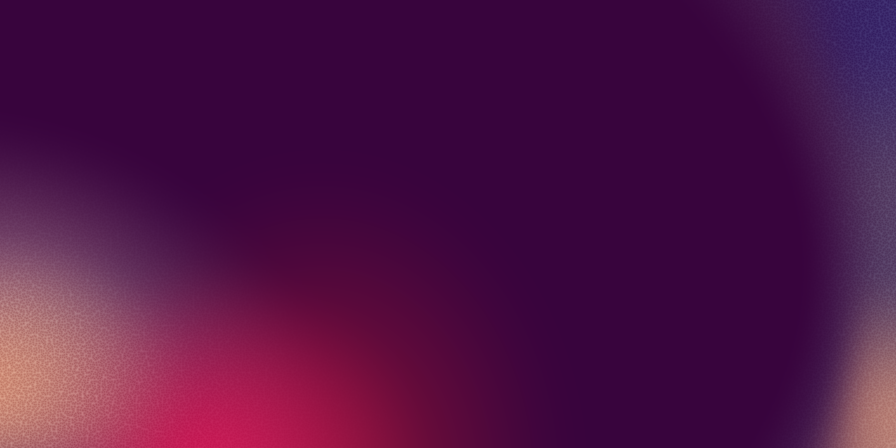
Reproduce this background procedurally as a WebGL 2 fragment shader.

```glsl
#version 300 es
precision highp float;

#define PLUM vec3(0.220, 0.015, 0.240)
#define WINE vec3(0.50, 0.06, 0.22)
#define CRIMSON vec3(0.80, 0.11, 0.34)
#define MAUVE vec3(0.58, 0.40, 0.50)
#define PEACH vec3(0.82, 0.56, 0.47)
#define SAND vec3(0.72, 0.50, 0.46)
#define DUSK vec3(0.34, 0.25, 0.40)
#define INDIGO vec3(0.23, 0.16, 0.42)
#define GRAIN_SCALE 190.0
#define GRAIN_STRENGTH 0.17

uniform vec2 u_resolution;
out vec4 fragColor;

vec2 hash2(vec2 cell) {
  vec3 h = fract(vec3(cell.xyx) * vec3(0.1031, 0.1030, 0.0973));
  h += dot(h, h.yzx + 33.33);
  return fract((h.xx + h.yz) * h.zy);
}

// Distance to the nearest scattered point
float cellular(vec2 p) {
  vec2 cell = floor(p);
  float nearest = 2.0;
  for (int y = -1; y <= 1; y++) {
    for (int x = -1; x <= 1; x++) {
      vec2 neighbour = cell + vec2(x, y);
      nearest = min(nearest, distance(p, neighbour + hash2(neighbour)));
    }
  }
  return nearest;
}

// Soft elliptical light: 1 at the centre, 0 at the radius
float glow(vec2 p, vec2 centre, vec2 radius) {
  return 1.0 - smoothstep(0.0, 1.0, length((p - centre) / radius));
}

void main() {
  // One unit is the canvas height
  vec2 p = gl_FragCoord.xy / u_resolution.y;
  float fromRight = u_resolution.x / u_resolution.y - p.x;

  // Lower left: wine, mauve veil, crimson core, peach corner
  float wine = glow(p, vec2(0.72, -0.08), vec2(0.62, 0.78));
  float veil = glow(p + vec2(0.0, 0.15 * p.x), vec2(0.0, 0.25), vec2(0.75, 0.52));
  float crimson = glow(p, vec2(0.46, -0.06), vec2(0.54, 0.50));
  float peach = glow(p, vec2(-0.05, 0.14), vec2(0.52, 0.36));
  vec3 color = mix(PLUM, WINE, wine);
  color = mix(color, MAUVE, veil);
  color = mix(color, CRIMSON, crimson);
  color = mix(color, PEACH, peach);

  // Right edge: a curved haze, narrowest below the middle
  float bend = p.y - 0.4;
  float hazeWidth = 0.22 + 0.8 * bend * bend;
  float haze = 1.0 - smoothstep(0.0, 1.0, fromRight / hazeWidth);
  vec3 hazeColor = mix(SAND, DUSK, smoothstep(0.05, 0.42, p.y));
  hazeColor = mix(hazeColor, INDIGO, smoothstep(0.55, 0.95, p.y));
  hazeColor = mix(DUSK, hazeColor, smoothstep(0.2, 0.9, haze));
  color = mix(color, hazeColor, haze);

  // Grain, strongest in the pale lights
  float grain = cellular(p * GRAIN_SCALE) - 0.45;
  float grainAmount = clamp(0.5 * veil + peach + 0.6 * haze + 0.2 * crimson, 0.0, 1.0);
  color += grain * grainAmount * GRAIN_STRENGTH * vec3(0.7, 1.0, 0.9);

  fragColor = vec4(clamp(color, 0.0, 1.0), 1.0);
}
```
